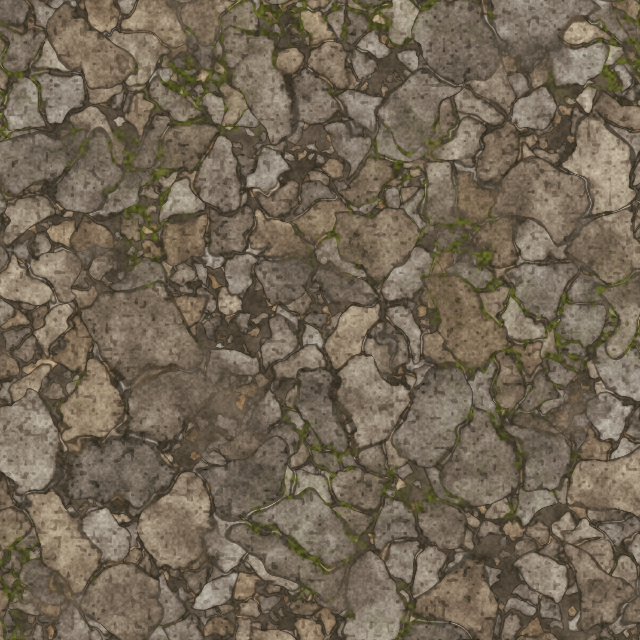
Reproduce this texture procedurally as a WebGL 1 fragment shader.

```glsl
precision highp float;
uniform vec2 u_resolution;

#define LARGE_SCALE 9.0
#define MEDIUM_SCALE 15.0
#define SMALL_SCALE 27.0
#define GRAVEL_SCALE 55.0
#define EDGE_SOFTNESS 0.0028
#define MUD_AMOUNT 0.6
#define MOSS_AMOUNT 0.75
#define GRAIN 0.2

const vec3 DARK_EARTH = vec3(0.22, 0.20, 0.16);
const vec3 BROWN_STONE = vec3(0.48, 0.43, 0.38);
const vec3 PALE_STONE = vec3(0.65, 0.62, 0.57);
const vec3 MOSS = vec3(0.24, 0.26, 0.08);

float hash(vec2 p) {
  vec3 q = fract(p.xyx * 0.1031);
  q += dot(q, q.yzx + 33.33);
  return fract((q.x + q.y) * q.z);
}

vec2 hash2(vec2 p) {
  return vec2(hash(p), hash(p + 71.7));
}

float noise(vec2 p) {
  vec2 i = floor(p), f = fract(p);
  f = f * f * (3.0 - 2.0 * f);
  return mix(mix(hash(i), hash(i + vec2(1, 0)), f.x),
             mix(hash(i + vec2(0, 1)), hash(i + vec2(1, 1)), f.x), f.y);
}

float fbm(vec2 p) {
  float sum = 0.0, amp = 0.533;
  for (int i = 0; i < 4; i++) {
    sum += amp * noise(p);
    p = mat2(1.6, 1.2, -1.2, 1.6) * p + 17.3;
    amp *= 0.5;
  }
  return sum;
}

float smoothMin(float a, float b, float k) {
  float h = max(k - abs(a - b), 0.0) / k;
  return min(a, b) - h * h * k * 0.25;
}

// Voronoi: x is the rounded distance to the border, yz the cell
vec3 cells(vec2 p) {
  vec2 base = floor(p), nearest = vec2(0.0), cell = base;
  float best = 8.0;
  for (int y = -1; y <= 1; y++)
    for (int x = -1; x <= 1; x++) {
      vec2 c = base + vec2(x, y);
      vec2 r = c + hash2(c) - p;
      if (dot(r, r) < best) { best = dot(r, r); nearest = r; cell = c; }
    }
  float border = 1.0;
  for (int y = -2; y <= 2; y++)
    for (int x = -2; x <= 2; x++) {
      vec2 c = cell + vec2(x, y);
      vec2 r = c + hash2(c) - p, across = r - nearest;
      if (dot(across, across) > 0.0001)
        border = smoothMin(border, dot(0.5 * (r + nearest), normalize(across)), 0.12);
    }
  return vec3(border, cell);
}

// Lays one size of stones over the ground, with a dark gap around each
void addStones(vec2 uv, float scale, float cover, float seed,
               inout float tone, inout float warmth, inout float stone) {
  vec2 p = uv * scale + seed;
  p += 0.45 * (vec2(noise(p * 1.7), noise(p * 1.7 + 43.0)) - 0.5);
  p += 0.16 * (vec2(noise(p * 5.0), noise(p * 5.0 + 19.0)) - 0.5);
  vec3 c = cells(p);
  vec2 id = c.yz;
  float patchiness = noise(id / scale * 6.0 + seed) - 0.5;
  if (hash(id + 5.3) > cover + 0.4 * patchiness) return;

  float dist = c.x / scale;
  float gap = 0.001 + 0.032 / scale + (fbm(uv * 70.0 + seed) - 0.5) * 0.1 / scale;
  float mask = smoothstep(gap, gap + EDGE_SOFTNESS, dist);
  float shadow = smoothstep(0.0, 0.0025, dist);

  float face = 0.46 + 0.16 * hash(id + 9.1);
  face += 0.32 * (fbm(uv * 38.0 + id) - 0.5);
  face -= 0.10 * (1.0 - smoothstep(0.0, 0.008, dist - gap));
  face -= 0.14 * smoothstep(0.68, 0.88, noise(uv * 150.0 + seed));

  tone = mix(mix(tone, 0.21, 0.7 * shadow), face, mask);
  float tint = hash(id + 3.7);
  warmth = mix(warmth, tint * tint * (0.7 + scale * 0.018), mask);
  stone = mix(stone * (1.0 - shadow), 1.0, mask);
}

vec3 earthRamp(float tone) {
  return tone < 0.48 ? mix(DARK_EARTH, BROWN_STONE, (tone - 0.22) / 0.26)
                     : mix(BROWN_STONE, PALE_STONE, (tone - 0.48) / 0.17);
}

void main() {
  vec2 uv = gl_FragCoord.xy / u_resolution.y;
  float mud = 0.19 + 0.26 * fbm(uv * 32.0);
  float tone = mud, warmth = 0.4, stone = 0.0;

  // Stones, fine to coarse
  addStones(uv, GRAVEL_SCALE, 0.5, 11.0, tone, warmth, stone);
  addStones(uv, SMALL_SCALE, 0.65, 37.0, tone, warmth, stone);
  addStones(uv, MEDIUM_SCALE, 0.65, 83.0, tone, warmth, stone);
  addStones(uv, LARGE_SCALE, 0.46, 129.0, tone, warmth, stone);

  // Thin mud film, then fine grain
  float film = MUD_AMOUNT * smoothstep(0.53, 0.7, fbm(uv * 13.0 + 7.0));
  tone = mix(tone, mud + 0.06, film);
  float grain = 0.6 * noise(uv * 240.0) + 0.4 * noise(uv * 430.0) - 0.5;
  tone += GRAIN * grain * (0.6 + 0.4 * stone);

  vec3 color = earthRamp(tone);
  color *= mix(vec3(1.0), vec3(1.06, 0.99, 0.88), warmth);

  // Moss in the gaps
  float moss = smoothstep(0.49, 0.66, fbm(uv * 8.0 + 51.0));
  moss *= smoothstep(0.3, 0.7, noise(uv * 95.0)) * (1.0 - 0.88 * stone);
  color = mix(color, MOSS * (0.75 + 1.2 * noise(uv * 210.0 + 5.0)), MOSS_AMOUNT * moss);

  gl_FragColor = vec4(clamp(color, 0.0, 1.0), 1.0);
}
```
